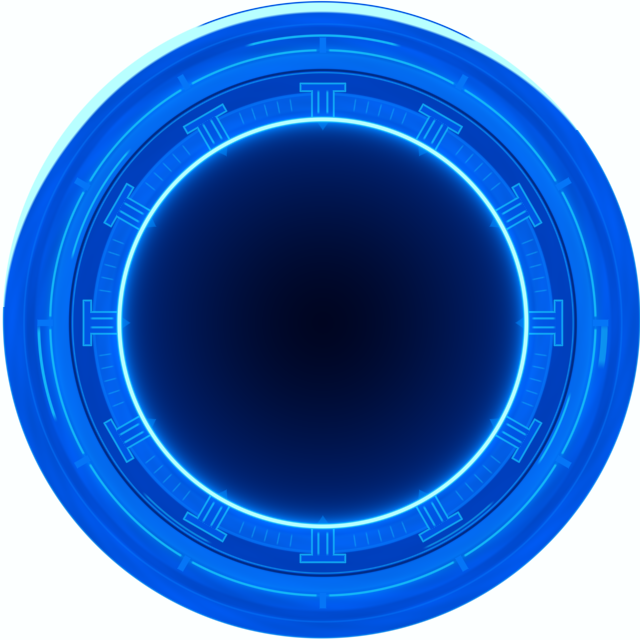
This background is drawn by a Shadertoy shader. Its source:

```glsl
#define PI 3.14159265
#define TAU 6.2831853
#define DISC_RADIUS 0.498
#define PORTAL_RADIUS 0.318
#define TRACK_RADIUS 0.426
#define SPOKES 12.0
#define TICKS 108.0
#define PALE vec3(0.72, 1.0, 1.0)
#define CYAN vec3(0.08, 0.72, 0.97)
#define BLUE vec3(0.0, 0.33, 0.89)
#define AZURE vec3(0.02, 0.46, 0.97)
#define NAVY vec3(0.0, 0.22, 0.69)

float pixel;

float fill(float d) { return 1.0 - smoothstep(-pixel, pixel, d); }

float stroke(float d, float halfWidth) { return fill(abs(d) - halfWidth); }

float band(float r, float inner, float outer) {
    return smoothstep(inner - 0.003, inner + 0.003, r)
         * (1.0 - smoothstep(outer - 0.003, outer + 0.003, r));
}

float box(vec2 p, vec2 halfSize) {
    vec2 d = abs(p) - halfSize;
    return length(max(d, 0.0)) + min(max(d.x, d.y), 0.0);
}

float angleGap(float a, float b) { return abs(mod(a - b + PI, TAU) - PI); }

// Arc stroke whose ends fade out
float arc(float r, float a, float radius, float halfWidth, float middle, float spread) {
    float ends = 1.0 - smoothstep(spread - 0.03, spread + 0.01, angleGap(a, middle));
    return stroke(r - radius, halfWidth) * ends;
}

float layeredSines(float r, float a) {
    return sin(a * 5.0 + r * 70.0) * 0.5 + sin(a * 11.0 - r * 130.0) * 0.3
         + sin(a * 23.0 + r * 310.0) * 0.2;
}

vec3 portalColor(float r) {
    float t = r / PORTAL_RADIUS;
    vec3 color = mix(vec3(0.0, 0.02, 0.13), vec3(0.0, 0.15, 0.50), pow(t, 1.5));
    return color + vec3(0.0, 0.30, 0.48) * exp(-max(PORTAL_RADIUS - r, 0.0) / 0.016);
}

vec3 frameColor(float r, float a, float spokeAngle) {
    vec3 color = BLUE * (1.0 + 0.07 * layeredSines(r, a));

    // Broad tonal bands
    color = mix(color, AZURE, 0.65 * band(r, 0.397, 0.421));
    color = mix(color, NAVY, 0.75 * band(r, 0.360, 0.391));
    color = mix(color, AZURE, 0.30 * band(r, 0.333, 0.357));
    color = mix(color, NAVY, 0.35 * band(r, 0.450, 0.464));

    // Continuous grooves and broken bright track
    color = mix(color, NAVY * 0.75, stroke(r - 0.395, 0.0018));
    color = mix(color, CYAN, 0.55 * stroke(r - 0.391, 0.0009));
    color = mix(color, AZURE, 0.7 * stroke(r - 0.358, 0.0022));
    color = mix(color, AZURE, 0.5 * stroke(r - 0.467, 0.0012));
    float trackGap = smoothstep(0.018, 0.028, abs(spokeAngle));
    float track = r - TRACK_RADIUS;
    color += vec3(0.0, 0.14, 0.06) * exp(-abs(track) / 0.006);
    color = mix(color, CYAN, trackGap * stroke(track, 0.0017));

    // Single accent arcs
    float accents = arc(r, a, 0.449, 0.0018, 0.0, 0.27);
    accents += arc(r, a, 0.444, 0.0022, -1.75, 0.17);
    accents += arc(r, a, 0.440, 0.0050, 1.65, 0.08) * 0.6;
    accents += arc(r, a, 0.402, 0.0016, 2.00, 0.15);
    accents += arc(r, a, 0.405, 0.0016, -1.08, 0.24);
    accents += arc(r, a, 0.386, 0.0014, -2.50, 0.17) * 0.6;
    accents += arc(r, a, 0.386, 0.0014, 2.55, 0.17) * 0.6;
    color = mix(color, CYAN, min(accents, 1.0));

    // Fine radial ticks between the brackets
    float tick = (fract(a * TICKS / TAU) - 0.5) * TAU / TICKS * r;
    float tickZone = band(r, 0.335, 0.353) * smoothstep(0.09, 0.11, abs(spokeAngle));
    return mix(color, CYAN, 0.45 * tickZone * stroke(tick, 0.0011));
}

void mainImage(out vec4 fragColor, in vec2 fragCoord) {
    float size = min(iResolution.x, iResolution.y);
    pixel = 0.9 / size;
    vec2 uv = (fragCoord - 0.5 * iResolution.xy) / size;
    vec2 p = uv - vec2(0.0045, -0.0045);
    float r = length(p);
    float a = atan(p.x, p.y);
    float sector = TAU / SPOKES;
    float spokeAngle = mod(a + 0.5 * sector, sector) - 0.5 * sector;
    vec2 q = r * vec2(sin(spokeAngle), cos(spokeAngle));

    vec3 color = mix(frameColor(r, a, spokeAngle), portalColor(r), fill(r - PORTAL_RADIUS));

    // Repeated brackets, track studs and inward teeth
    float stem = box(q - vec2(0.0, 0.342), vec2(0.017, 0.024));
    float plate = box(q - vec2(0.0, 0.368), vec2(0.035, 0.006));
    float bracket = min(stem, plate);
    color = mix(color, BLUE, fill(bracket));
    color = mix(color, CYAN, 0.85 * stroke(bracket, 0.0014));
    float rails = stroke(abs(q.x) - 0.007, 0.0016) * band(q.y, 0.328, 0.362);
    color = mix(color, CYAN, 0.85 * rails);
    color = mix(color, AZURE, fill(box(q - vec2(0.0, 0.434), vec2(0.005, 0.012))));
    float tooth = max((abs(q.x) - (q.y - 0.301) * 0.7) * 0.8, q.y - PORTAL_RADIUS);
    color = mix(color, vec3(0.0, 0.43, 0.87), 0.8 * fill(tooth));

    // Luminous portal edge
    float edge = abs(r - PORTAL_RADIUS);
    color += vec3(0.0, 0.20, 0.22) * exp(-edge / 0.007);
    color = mix(color, CYAN, stroke(edge, 0.0046));
    color = mix(color, PALE, stroke(edge, 0.0030));

    // Pale crescent on the upper left rim
    vec2 rimPoint = uv - vec2(0.0025, 0.0005);
    float rim = length(rimPoint) - DISC_RADIUS;
    float rimAngle = atan(rimPoint.x, rimPoint.y);
    float width = 0.017 * (1.0 - smoothstep(0.55, 1.35, angleGap(rimAngle, -0.3)));
    color = mix(color, CYAN, 0.5 * stroke(rim, 0.0018));
    color = mix(color, PALE, smoothstep(-0.003, 0.002, rim + width) * step(0.001, width));
    color = mix(color, BLUE, arc(rim, rimAngle, -0.001, 0.0014, 0.05, 0.45));

    vec3 background = vec3(0.99, 1.0, 1.0);
    fragColor = vec4(mix(background, clamp(color, 0.0, 1.0), fill(rim)), 1.0);
}
```
